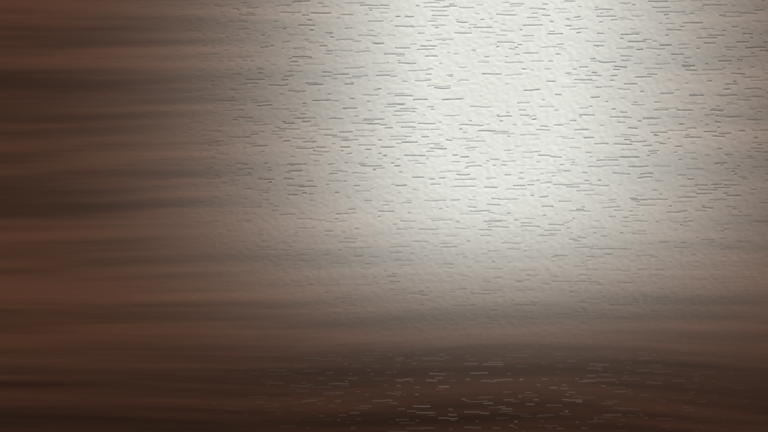
Write a Shadertoy shader that draws this texture.

```glsl
// Dark brown wood veneer with a broad soft glare and short horizontal pores.

#define WOOD_DARK   vec3(0.185, 0.125, 0.095)
#define WOOD_RED    vec3(0.310, 0.195, 0.145)
#define GLARE_COLOR vec3(0.885, 0.893, 0.862)
#define SPARK_COLOR vec3(0.46, 0.43, 0.42)
#define GLARE_POS   vec2(1.14, 0.85)
#define PORE_CELL   vec2(0.075, 0.016)
#define PORE_LAYERS 4
#define PORE_SHARE  0.46
#define PORE_DEPTH  0.27
#define PORE_WIDTH  0.0016
#define ROUGHNESS   0.035

float hash(vec2 p) {
    vec3 q = fract(vec3(p.xyx) * vec3(0.1031, 0.1030, 0.0973));
    q += dot(q, q.yzx + 33.33);
    return fract((q.x + q.y) * q.z);
}

float noise(vec2 p) {
    vec2 i = floor(p), f = fract(p);
    f = f * f * (3.0 - 2.0 * f);
    return mix(mix(hash(i), hash(i + vec2(1, 0)), f.x),
               mix(hash(i + vec2(0, 1)), hash(i + vec2(1, 1)), f.x), f.y);
}

float fbm(vec2 p) {
    float sum = 0.0, amp = 0.5;
    for (int i = 0; i < 4; i++) {
        sum += amp * noise(p);
        p = p * 2.03 + 17.3;
        amp *= 0.5;
    }
    return sum / 0.9375;
}

// Long wavy streaks along x, from 0 (dark) to 1 (red)
float woodGrain(vec2 p) {
    p.y += 0.05 * (noise(p * vec2(1.6, 2.5) + 4.0) - 0.5);
    float broad = fbm(vec2(p.x * 0.9, p.y * 15.0) + 31.0);
    float fine = fbm(vec2(p.x * 2.5, p.y * 60.0) + 83.0);
    return smoothstep(0.22, 0.78, 0.65 * broad + 0.35 * fine);
}

// Bell curve across, flatter and steeper going down, plus a wide haze
float glareAmount(vec2 p) {
    vec2 d = p - GLARE_POS;
    d.x /= d.x < 0.0 ? 0.55 : 0.61;
    d.y /= 0.56;
    float core = min(1.07 * exp(-d.x * d.x - pow(abs(d.y), 4.0)), 1.0);
    float side = (p.x - 1.25) / 0.75;
    float haze = 0.17 * exp(-side * side) * smoothstep(-0.1, 0.6, p.y);
    return 1.0 - (1.0 - core) * (1.0 - haze);
}

float dash(vec2 d, float halfLength, float edge) {
    d.x = max(abs(d.x) - halfLength, 0.0);
    return 1.0 - smoothstep(PORE_WIDTH - edge, PORE_WIDTH + edge, length(d));
}

// x: pore groove, y: lit rim just below it
vec2 pores(vec2 p, float edge) {
    vec2 result = vec2(0.0);
    p.y += 0.003 * (noise(p * vec2(40.0, 25.0)) - 0.5);
    for (int i = 0; i < PORE_LAYERS; i++) {
        float layer = float(i);
        vec2 q = p / PORE_CELL + vec2(7.37, 13.61) * layer;
        q.x += hash(vec2(floor(q.y), layer + 50.0));
        vec2 id = floor(q) + 101.0 * layer;
        float size = hash(id + 3.7);
        float halfLength = mix(0.002, 0.024, size * size);
        vec2 jitter = vec2(hash(id + 11.3), hash(id + 23.9)) - 0.5;
        vec2 d = (fract(q) - 0.5) * PORE_CELL;
        d -= jitter * vec2(PORE_CELL.x - 2.0 * halfLength - 0.01, 0.007);
        float cluster = 0.5 + noise(id * vec2(0.25, 0.12) + 9.0);
        float strength = step(hash(id + 41.1), PORE_SHARE * cluster)
                       * mix(0.35, 1.0, hash(id + 57.7));
        result.x = max(result.x, strength * dash(d, halfLength, edge));
        result.y = max(result.y, strength * dash(d + vec2(0.0, 0.004), halfLength, edge));
    }
    return result;
}

void mainImage(out vec4 fragColor, in vec2 fragCoord) {
    vec2 p = fragCoord / iResolution.y;
    float edge = max(0.0016, 0.8 / iResolution.y);

    // Wood, darker toward the bottom
    float grain = woodGrain(p);
    vec3 color = mix(WOOD_DARK, WOOD_RED, grain);
    color *= mix(0.84, 1.05, smoothstep(0.0, 0.35, p.y));

    // Glare, slightly mottled by the grain
    float glare = glareAmount(p);
    float mottle = (grain - 0.5) * 0.12 * glare * (1.0 - glare);
    color = mix(color, GLARE_COLOR, glare + mottle);

    // Fine embossed roughness
    vec2 r = p * vec2(110.0, 170.0);
    float relief = noise(r) - noise(r + vec2(0.4, 0.8));
    color *= 1.0 + ROUGHNESS * relief * (0.6 + smoothstep(0.1, 0.4, glare));

    // Pores: dark grooves in the glare, pale glints below it
    vec2 pore = pores(p, edge);
    float lit = smoothstep(0.08, 0.6, glare) * mix(0.45, 1.0, smoothstep(0.32, 0.65, p.y));
    color *= 1.0 - PORE_DEPTH * lit * pore.x * vec3(1.0, 0.97, 0.94);
    color += 0.045 * lit * pore.y * (1.0 - pore.x);
    vec2 low = (p - vec2(1.12, 0.09)) / vec2(0.42, 0.11);
    color = mix(color, SPARK_COLOR, 0.6 * pore.x * exp(-dot(low, low)));

    fragColor = vec4(clamp(color, 0.0, 1.0), 1.0);
}
```
